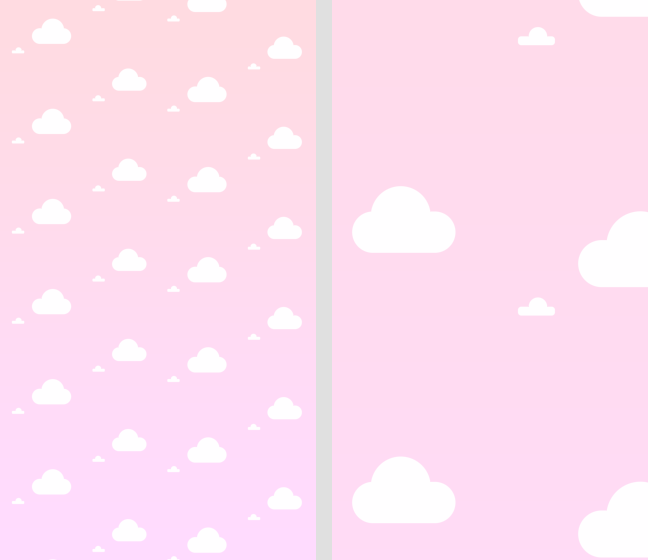
Left, the full canvas; right, a detail of the centre.
Give the GLSL for this pattern, as a Shadertoy shader.

```glsl
// Staggered columns of white clouds, each with a tiny companion, on a pink to lilac sky.

// Lengths are fractions of the canvas width.
const float COLUMN_WIDTH = 0.2459;
const float ROW_HEIGHT = 0.2852;
const float CLOUD_X = 0.1632;     // cloud centre inside its column
const float FIRST_BASE = 0.1389;  // depth of the first cloud base below the top
const float PAIR_DROP = 0.1843;   // drop from one pair of columns to the next
const float ODD_DROP = 0.1481;    // drop of the second column in a pair

const vec3 SKY_TOP = vec3(1.0, 0.86, 0.882);
const vec3 SKY_BOTTOM = vec3(0.998, 0.86, 0.998);
const vec3 CLOUD_COLOR = vec3(1.0, 0.996, 1.0);

float roundedBox(vec2 p, vec2 halfSize, float radius) {
    vec2 q = abs(p) - halfSize + radius;
    return length(max(q, 0.0)) + min(max(q.x, q.y), 0.0) - radius;
}

// Cloud of unit width standing on y = 0: a rounded bar with a dome above it.
// dome = centre x, centre y, radius
float cloudShape(vec2 p, float barHeight, float corner, vec3 dome) {
    float bar = roundedBox(p - vec2(0.0, 0.5 * barHeight), vec2(0.5, 0.5 * barHeight), corner);
    float bump = max(length(p - dome.xy) - dome.z, -p.y);
    return min(bar, bump);
}

float largeCloud(vec2 p, float width, float lean) {
    return width * cloudShape(p / width, 0.40, 0.20, vec3(0.03 * lean, 0.355, 0.29));
}

float tinyCloud(vec2 p, float width, float lean) {
    return width * cloudShape(p / width, 0.24, 0.09, vec3(0.04 * lean, 0.24, 0.25));
}

// Wraps a height into one row, centred on zero.
float wrapRow(float y, float period) {
    return mod(y + 0.5 * period, period) - 0.5 * period;
}

// p.x runs right, p.y runs down from the top edge.
float cloudField(vec2 p) {
    float column = floor(p.x / COLUMN_WIDTH);
    float odd = mod(column, 2.0);
    float pair = floor(0.5 * column);
    float base = FIRST_BASE + PAIR_DROP * pair + ODD_DROP * odd;
    float lean = 1.0 - 2.0 * odd;

    vec2 local = vec2(p.x - column * COLUMN_WIDTH - CLOUD_X, wrapRow(base - p.y, ROW_HEIGHT));
    vec2 tinyOffset = mix(vec2(-0.106, -0.030), vec2(-0.097, -0.0336), odd);

    float large = largeCloud(local, mix(0.124, 0.109, odd), lean);
    float tiny = tinyCloud(local - tinyOffset, 0.039, lean);
    return min(large, tiny);
}

// Vertical blend, gently eased at both ends.
vec3 skyColor(float depth) {
    float blend = mix(depth, smoothstep(0.0, 1.0, depth), 0.5);
    return mix(SKY_TOP, SKY_BOTTOM, blend);
}

void mainImage(out vec4 fragColor, in vec2 fragCoord) {
    float pixel = 1.0 / iResolution.x;
    vec2 p = vec2(fragCoord.x, iResolution.y - fragCoord.y) * pixel;

    vec3 color = skyColor(1.0 - fragCoord.y / iResolution.y);
    float coverage = smoothstep(0.75 * pixel, -0.75 * pixel, cloudField(p));
    fragColor = vec4(mix(color, CLOUD_COLOR, coverage), 1.0);
}
```
